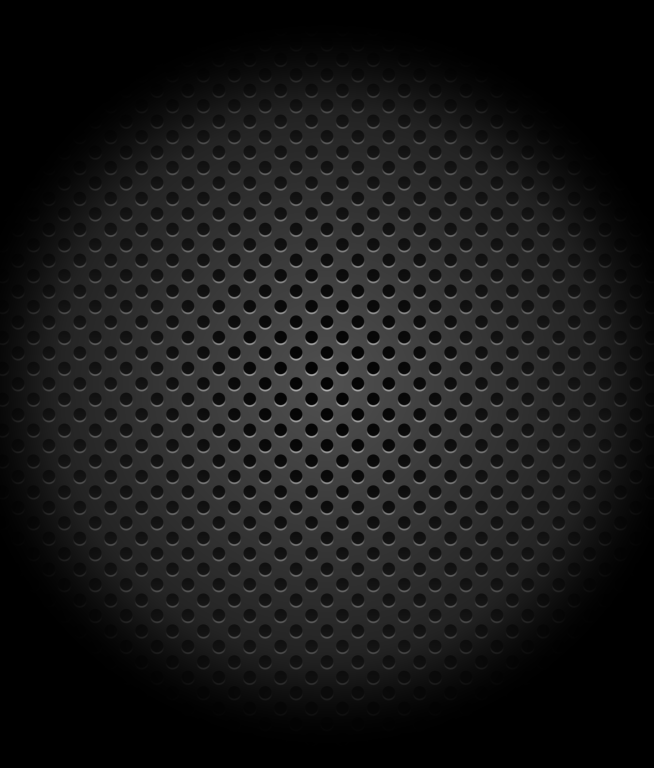
A Shadertoy shader for this pattern:

```glsl
#define PITCH 0.04023
#define HOLE_RADIUS 0.0081
#define RIM_RADIUS 0.0090
#define RIM_DROP 0.0007
#define PLATE_LIGHT 0.315
#define PLATE_FALLOFF 0.5
#define FADE_START 0.34
#define FADE_END 0.48

// Offset from the nearest hole centre of a staggered grid
vec2 nearestHole(vec2 p) {
    vec2 straight = p - PITCH * round(p / PITCH);
    vec2 q = p - 0.5 * PITCH;
    vec2 shifted = q - PITCH * round(q / PITCH);
    return dot(straight, straight) < dot(shifted, shifted) ? straight : shifted;
}

// Antialiased disc coverage
float disc(vec2 p, float radius, float blur) {
    return 1.0 - smoothstep(-blur, blur, length(p) - radius);
}

void mainImage(out vec4 fragColor, in vec2 fragCoord) {
    vec2 p = (fragCoord - 0.5 * iResolution.xy) / iResolution.y;
    float blur = max(0.8 / iResolution.y, 0.0006);
    float dist = length(p);

    // Spotlight on the metal plate
    float fade = 1.0 - smoothstep(FADE_START, FADE_END, dist);
    float plate = max(PLATE_LIGHT - PLATE_FALLOFF * dist, 0.0) * fade;

    // Bevel: shaded above, catching light below
    vec2 h = nearestHole(p);
    float below = -h.y / max(length(h), 1e-4);
    float glint = smoothstep(-0.1, 1.0, below);
    float shade = smoothstep(0.0, 1.0, -below);
    float rim = plate * (1.0 + 1.2 * glint - 0.3 * shade);
    float level = mix(plate, rim, disc(h + vec2(0.0, RIM_DROP), RIM_RADIUS, blur));

    // Hole interior, deepest under the brightest light
    float depth = mix(0.015, 0.075, smoothstep(0.0, 0.28, dist)) * fade;
    depth *= 1.0 - 0.2 * h.y / HOLE_RADIUS;
    level = mix(level, depth, disc(h - vec2(0.0, RIM_DROP), HOLE_RADIUS, blur));

    fragColor = vec4(vec3(level), 1.0);
}
```
